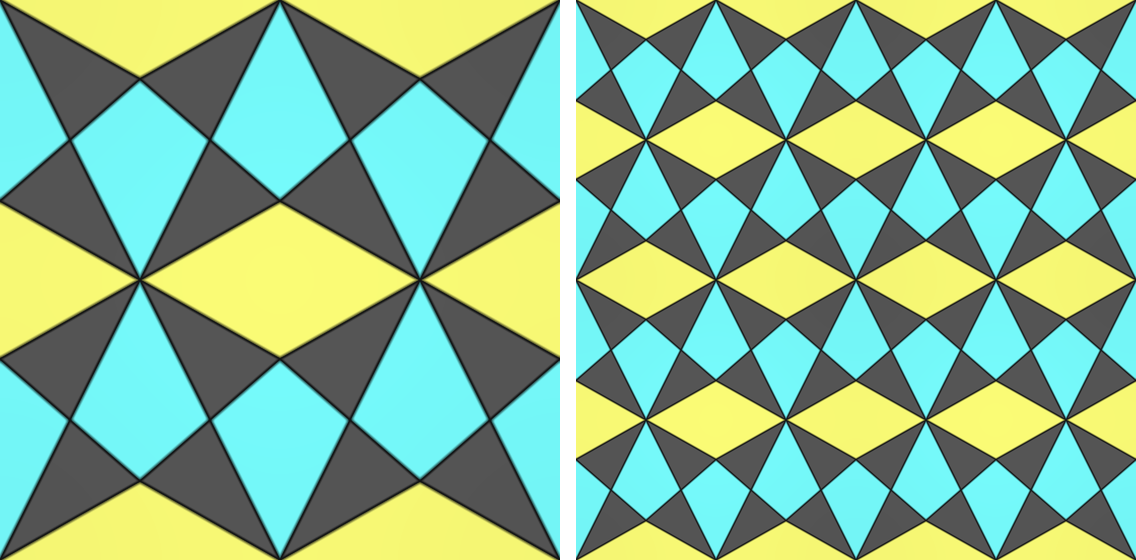
Left, the tile; right, the same tile 2 across and 2 down.
Give the GLSL for this pattern, as a WebGL 1 fragment shader.

```glsl
precision highp float;

uniform vec2 u_resolution;

const float REPEATS = 2.0;
const float TAU = 6.2831853;
const vec3 YELLOW = vec3(0.97, 0.975, 0.455);
const vec3 CYAN = vec3(0.455, 0.972, 0.975);
const vec3 GREY = vec3(0.33);
const vec3 GROUT = vec3(0.07, 0.08, 0.08);

// Signed distance to the line a-b, positive on its left side
float lineDistance(vec2 p, vec2 a, vec2 b) {
  vec2 along = normalize(b - a);
  vec2 offset = p - a;
  return along.x * offset.y - along.y * offset.x;
}

float smoothMin(float a, float b, float radius) {
  float overlap = max(radius - abs(a - b), 0.0) / radius;
  return min(a, b) - 0.25 * radius * overlap * overlap;
}

// Mirror symmetry about each rhombus, with alternate rows shifted by half
vec2 foldCell(vec2 p, float rounding) {
  float row = floor(p.y + 0.5);
  float x = fract(p.x + 0.5 * row) - 0.5;
  return vec2(sqrt(x * x + rounding * rounding), abs(p.y - row));
}

// Tile colour fading through a soft bevel into the grout
vec3 shadeTile(vec3 color, float inside, float bevel, float pixel) {
  float shade = mix(0.3, 1.0, smoothstep(0.0, bevel, inside));
  float cover = smoothstep(0.0, max(pixel, 0.004), inside);
  return mix(GROUT, color * shade, cover);
}

vec3 tiling(vec2 p, float pixel) {
  vec2 q = foldCell(p, 0.003);
  vec2 rhombTop = vec2(0.0, 0.282);
  vec2 rhombSide = vec2(0.5, 0.0);
  vec2 kiteSide = vec2(0.25, 0.5);

  // The three sides of the grey triangle divide the folded cell
  float rhombEdge = lineDistance(q, rhombTop, rhombSide);
  float longEdge = lineDistance(q, rhombSide, kiteSide);
  float shortEdge = lineDistance(q, kiteSide, rhombTop);

  if (rhombEdge < 0.0) {
    return shadeTile(YELLOW, -rhombEdge, 0.014, pixel);
  }
  if (shortEdge < 0.0) {
    float kite = smoothMin(-shortEdge, longEdge, 0.008);
    return shadeTile(CYAN, kite, 0.014, pixel);
  }
  if (longEdge < 0.0) {
    float kite = smoothMin(-longEdge, shortEdge, 0.008);
    return shadeTile(CYAN, kite, 0.014, pixel);
  }
  float triangle = smoothMin(rhombEdge, smoothMin(longEdge, shortEdge, 0.006), 0.006);
  return shadeTile(GREY, triangle, 0.010, pixel);
}

// Faint broad light, brightest at the centre and wrapping at the borders
float softLight(vec2 uv, float strength) {
  vec2 wave = cos(TAU * (uv - 0.5));
  return 1.0 + strength * 0.5 * (wave.x + wave.y);
}

void main() {
  vec2 uv = gl_FragCoord.xy / u_resolution;
  float pixel = REPEATS / min(u_resolution.x, u_resolution.y);
  vec3 color = tiling(uv * REPEATS, pixel) * softLight(uv, 0.012);
  gl_FragColor = vec4(color, 1.0);
}
```
